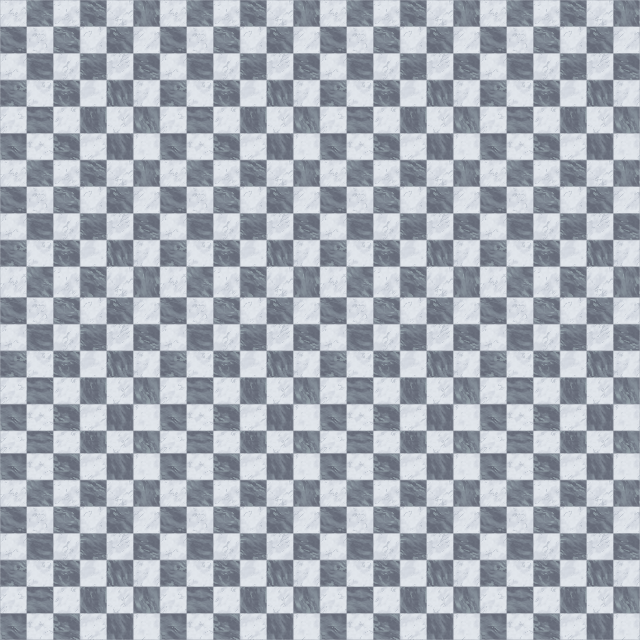
Write a three.js fragment shader that draws this pattern.

```glsl
// Checkerboard of pale veined and slate-grey streaked marble tiles, 24 by 24.
varying vec2 vUv;

float hash(vec2 p) {
  return fract(sin(dot(p, vec2(127.1, 311.7))) * 43758.5453);
}

float noise(vec2 p) {
  vec2 i = floor(p), f = fract(p);
  f = f * f * (3.0 - 2.0 * f);
  return mix(mix(hash(i), hash(i + vec2(1.0, 0.0)), f.x),
             mix(hash(i + vec2(0.0, 1.0)), hash(i + 1.0), f.x), f.y);
}

float fbm(vec2 p) {
  float sum = 0.0, amp = 0.55;
  for (int i = 0; i < 3; i++) {
    sum += amp * noise(p);
    p = p * 2.03 + 17.3;
    amp *= 0.5;
  }
  return sum / 0.9625;
}

// Pale stone: soft clouds, with thin broken veins rising to the right
vec3 paleMarble(vec2 f, vec2 seed) {
  vec2 q = vec2(f.x + f.y, 1.6 * (f.y - f.x)) + seed;
  float cloud = fbm(q * 2.4);
  float bend = fbm(q * vec2(1.6, 2.6) + 31.0);
  float vein = 1.0 - smoothstep(0.0, 0.06, abs(bend - 0.5));
  vein *= smoothstep(0.42, 0.75, noise(f * 5.0 + seed + 9.0));
  vec3 stone = mix(vec3(0.825, 0.845, 0.878), vec3(0.878, 0.896, 0.918),
                   smoothstep(0.28, 0.58, cloud));
  stone += 0.025 * (noise(f * 15.0 + seed) - 0.5);
  return mix(stone, vec3(0.70, 0.73, 0.775), 0.65 * vein);
}

// Dark stone: wavy streaks along the grain, with clustered greenish flecks
vec3 slateMarble(vec2 f, vec2 seed, float upright) {
  vec2 q = mix(f, f.yx, upright);
  q.y += 0.35 * q.x + 0.18 * noise(q * 3.0 + seed);
  float streak = fbm(q * vec2(2.6, 7.0) + seed);
  float cluster = smoothstep(0.42, 0.75, noise(f * 2.5 + seed + 5.0));
  float fleck = smoothstep(0.5, 0.8, noise(q * vec2(9.0, 17.0) + seed));
  vec3 stone = mix(vec3(0.408, 0.428, 0.482), vec3(0.485, 0.518, 0.565),
                   smoothstep(0.32, 0.68, streak));
  stone += 0.035 * (noise(f * 17.0 + seed) - 0.5);
  return mix(stone, vec3(0.59, 0.645, 0.67),
             0.75 * fleck * cluster + 0.3 * smoothstep(0.64, 0.8, streak));
}

void main() {
  vec2 p = vUv * 24.0;

  // A band of rows sits low: one squat row beneath it, one tall row at its top
  p.y += 0.156 * (smoothstep(7.0, 7.844, p.y) - smoothstep(12.844, 14.0, p.y));
  vec2 cell = floor(p), f = fract(p);

  // Stones recur every six tiles, and the low band is out of step by two
  float band = step(8.0, cell.y) - step(14.0, cell.y);
  vec2 id = mod(cell - vec2(0.0, 2.0 * band) + 0.5, 6.0) - 0.5;
  vec2 seed = 40.0 * vec2(hash(id + 3.0), hash(id + 11.0));

  // The grain stands upright in one quarter of each set, and in its corner
  float upright = step(2.5, id.x) * step(id.y, 2.5);
  upright = max(upright, step(4.5, id.x) * step(4.5, id.y));

  // Checker blend, softened at the joints
  vec2 inset = clamp((0.5 - abs(f - 0.5)) / 0.03, 0.0, 1.0);
  float parity = 2.0 * mod(cell.x + cell.y, 2.0) - 1.0;
  float pale = 0.5 + 0.5 * parity * inset.x * inset.y;

  vec3 color = mix(slateMarble(f, seed, upright), paleMarble(f, seed), pale);
  gl_FragColor = vec4(color, 1.0);
}
```
